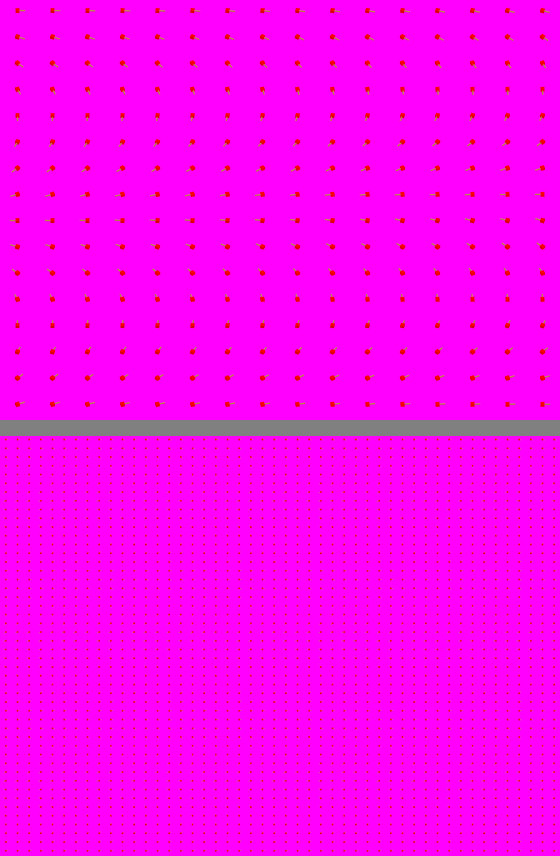
Top, the tile; bottom, the same tile 3 across and 3 down.
A Shadertoy shader for this pattern:

```glsl
// Sheet of 16 x 16 small red mallets, each turned one step further, on magenta.

const float GRID = 16.0;
const float TILT = 0.7;   // vertical foreshortening of the view from above

// Distance to a strip parallel to edge, wide enough to hold two other half edges
float strip(vec2 p, vec2 edge, vec2 other1, vec2 other2) {
    vec2 n = vec2(-edge.y, edge.x) / length(edge);
    return abs(dot(p, n)) - abs(dot(other1, n)) - abs(dot(other2, n));
}

// Distance to a flat-ended bar from a to b
float bar(vec2 p, vec2 a, vec2 b, float halfWidth) {
    vec2 axis = normalize(b - a);
    vec2 q = p - 0.5 * (a + b);
    vec2 d = abs(vec2(dot(q, axis), dot(q, vec2(-axis.y, axis.x))));
    d -= vec2(0.5 * length(b - a), halfWidth);
    return length(max(d, 0.0)) + min(max(d.x, d.y), 0.0);
}

float coverage(float d, float pixel) {
    return clamp(0.5 - d / pixel, 0.0, 1.0);
}

void mainImage(out vec4 fragColor, in vec2 fragCoord) {
    // Each cell measures 48 x 36 units, so the canvas is 768 units wide
    vec2 grid = fragCoord / iResolution.xy * GRID;
    vec2 cell = floor(grid);
    vec2 p = (fract(grid) - vec2(0.5, 0.597)) * vec2(48.0, 36.0);
    float pixel = 768.0 / iResolution.x;

    // One full clockwise turn, read left to right and top to bottom
    float frame = (GRID - 1.0 - cell.y) * GRID + cell.x;
    float angle = -6.2831853 * frame / (GRID * GRID);
    vec2 forward = vec2(cos(angle), TILT * sin(angle));
    vec2 side = vec2(-sin(angle), TILT * cos(angle));

    // Head: a block given by its three projected half edges
    vec2 a = 2.6 * forward;
    vec2 b = 2.6 * side;
    vec2 up = vec2(0.0, 1.5);
    float head = max(strip(p, up, a, b), max(strip(p, a, b, up), strip(p, b, a, up)));
    float top = max(strip(p - up, a, b, vec2(0.0)), strip(p - up, b, a, vec2(0.0)));

    // The nearest upright edge divides the two visible sides
    float cornerX = -(a.y < 0.0 ? -a.x : a.x) - (b.y < 0.0 ? -b.x : b.x);
    float rightSide = coverage(cornerX - p.x, pixel);
    vec3 headColor = mix(vec3(0.84, 0.0, 0.02), vec3(0.93, 0.0, 0.02), rightSide);
    headColor = mix(headColor, vec3(1.0, 0.0, 0.02), coverage(top, pixel));

    // Handle: starts at the front face, with a darker underside
    float handle = bar(p, a, 10.5 * forward, 0.9);
    float across = dot(p, normalize(vec2(-forward.y, forward.x)));
    float lit = smoothstep(-0.9, 0.9, across * (forward.x < 0.0 ? -1.0 : 1.0));
    vec3 handleColor = mix(vec3(0.66, 0.46, 0.22), vec3(0.80, 0.59, 0.31), lit);

    // The handle passes over the head only when it points to the viewer
    float headMask = coverage(head, pixel);
    float handleMask = coverage(handle, pixel);
    vec3 color = vec3(1.0, 0.0, 1.0);
    if (forward.y < 0.0) {
        color = mix(color, headColor, headMask);
        color = mix(color, handleColor, handleMask);
    } else {
        color = mix(color, handleColor, handleMask);
        color = mix(color, headColor, headMask);
    }
    fragColor = vec4(color, 1.0);
}
```
